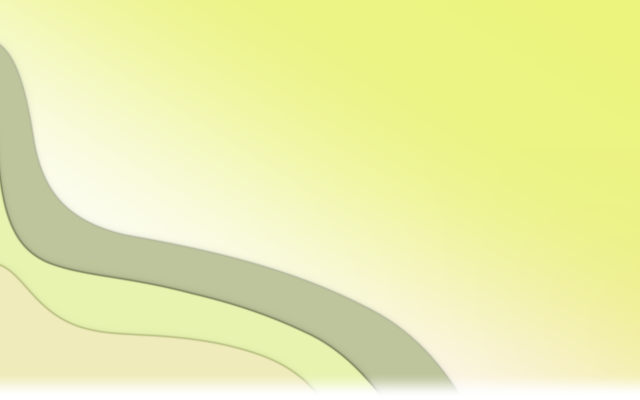
Give the GLSL for this background, as a Shadertoy shader.

```glsl
// Layered paper hills in sage, lime and cream below a diagonal yellow glow.

// Signed distance below a chain of four cubic curves that always run rightward.
float depthBelow(vec2 p, vec2 path[13]) {
    // Choose the segment that spans this column.
    int first = 0;
    for (int i = 3; i < 12; i += 3) {
        if (p.x >= path[i].x) first = i;
    }
    vec2 a = path[first], b = path[first + 1];
    vec2 c = path[first + 2], d = path[first + 3];

    // Bisect for the curve parameter at this column.
    float t = 0.5, stride = 0.25;
    vec2 point = a;
    for (int i = 0; i < 16; i++) {
        float s = 1.0 - t;
        point = s * s * s * a + 3.0 * s * s * t * b + 3.0 * s * t * t * c + t * t * t * d;
        t += point.x < p.x ? stride : -stride;
        stride *= 0.5;
    }

    // Divide the vertical gap by the slope to get a near-true distance.
    float s = 1.0 - t;
    vec2 tangent = s * s * (b - a) + 2.0 * s * t * (c - b) + t * t * (d - c);
    float slope = tangent.y / max(tangent.x, 0.001);
    return (p.y - point.y - slope * (p.x - point.x)) / sqrt(1.0 + slope * slope);
}

// Lay one sheet over the colour, with a soft outer shadow and a thin rim.
vec3 addSheet(vec3 under, float depth, vec3 sheet, vec3 rim, float shadow, float rimAmount, float blur) {
    under *= 1.0 - shadow * exp(-max(-depth, 0.0) / 2.5);
    vec3 color = mix(under, sheet, smoothstep(-blur, blur, depth));
    return mix(color, rim, rimAmount * exp(-depth * depth / 1.8));
}

// Yellow glow that pales toward the lower left.
vec3 glow(vec2 uv) {
    float across = uv.x - uv.y;
    vec3 color = mix(vec3(0.99, 0.99, 0.94), vec3(0.925, 0.955, 0.53), smoothstep(-0.5, 0.45, across));
    color.b -= 0.04 * smoothstep(0.3, 1.0, across);
    return color + vec3(0.01, -0.028, 0.03) * smoothstep(0.35, 1.0, uv.y) * smoothstep(0.2, 0.9, uv.x);
}

void mainImage(out vec4 fragColor, in vec2 fragCoord) {
    // Design grid of 768 by 480 units, measured from the top left.
    vec2 uv = fragCoord / iResolution.xy;
    uv.y = 1.0 - uv.y;
    vec2 p = uv * vec2(768.0, 480.0);
    float blur = 0.6 * 480.0 / iResolution.y;

    // Control points of the three sheet edges.
    vec2 sageEdge[13] = vec2[13](
        vec2(0, 54), vec2(22, 71), vec2(32, 115),
        vec2(40, 165), vec2(50, 228), vec2(78, 265),
        vec2(150, 282), vec2(245, 299), vec2(345, 320),
        vec2(440, 369), vec2(490, 394), vec2(525, 430), vec2(556, 482));
    vec2 limeEdge[13] = vec2[13](
        vec2(0, 212), vec2(7, 268), vec2(22, 301),
        vec2(60, 316), vec2(103, 332), vec2(150, 331),
        vec2(230, 352), vec2(285, 365), vec2(327, 380),
        vec2(365, 398), vec2(408, 417), vec2(437, 449), vec2(462, 481));
    vec2 creamEdge[13] = vec2[13](
        vec2(0, 318), vec2(25, 328), vec2(38, 362),
        vec2(75, 383), vec2(105, 400), vec2(138, 400),
        vec2(170, 402), vec2(215, 404), vec2(255, 409),
        vec2(290, 419), vec2(335, 431), vec2(365, 450), vec2(387, 481));

    // Sheets from back to front.
    vec3 color = glow(uv);
    color = addSheet(color, depthBelow(p, sageEdge), vec3(0.745, 0.772, 0.61),
                     vec3(0.68, 0.70, 0.60), 0.10, 0.6, blur);
    color = addSheet(color, depthBelow(p, limeEdge), vec3(0.91, 0.953, 0.69),
                     vec3(0.46, 0.49, 0.34), 0.16, 0.75, blur);
    color = addSheet(color, depthBelow(p, creamEdge), vec3(0.94, 0.92, 0.735),
                     vec3(0.70, 0.73, 0.48), 0.07, 0.75, blur);

    // White mist along the bottom.
    color = mix(color, vec3(1.0), smoothstep(447.0, 477.0, p.y));
    fragColor = vec4(color, 1.0);
}
```
